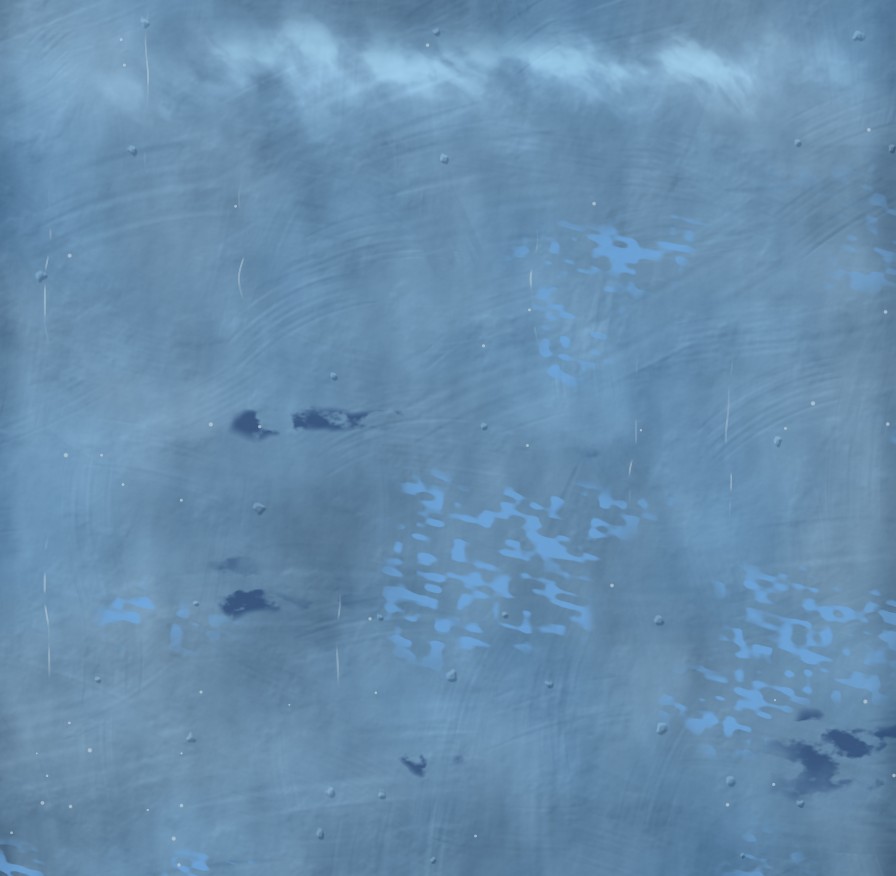
Give the GLSL for this texture, as a Shadertoy shader.

```glsl
// Weathered blue oil paint: brushed relief, a pale band near the top, scuffs and flecks.
#define MID_BLUE    vec3(0.400, 0.545, 0.668)
#define TONE_STEP   vec3(0.145, 0.165, 0.172)
#define FLECK_BLUE  vec3(0.43, 0.66, 0.89)
#define SCUFF_NAVY  vec3(0.17, 0.28, 0.45)
#define PALE_CYAN   vec3(0.62, 0.81, 0.91)
#define CHALK       vec3(0.76, 0.82, 0.86)
#define BAND_Y      0.915
#define BAND_WIDTH  0.042
#define RELIEF      0.62
#define PATCHINESS  0.62
#define LIGHT_STEP  vec2(-0.0016, 0.0026)

float hash(vec2 p) {
    vec3 q = fract(p.xyx * 0.1031);
    q += dot(q, q.yzx + 33.33);
    return fract((q.x + q.y) * q.z);
}

float noise(vec2 p) {
    vec2 i = floor(p), f = fract(p);
    f = f * f * (3.0 - 2.0 * f);
    return mix(mix(hash(i), hash(i + vec2(1, 0)), f.x),
               mix(hash(i + vec2(0, 1)), hash(i + vec2(1, 1)), f.x), f.y);
}

mat2 rotation(float a) {
    return mat2(cos(a), sin(a), -sin(a), cos(a));
}

float fbm(vec2 p) {
    float sum = 0.0, amp = 0.53;
    for (int i = 0; i < 4; i++) {
        sum += amp * noise(p);
        p = rotation(0.6) * p * 2.03 + 7.1;
        amp *= 0.5;
    }
    return sum;
}

// Overlapping curved strokes: x is the bristle relief, y the tone of the paint
vec2 strokes(vec2 p, float scale, float seed) {
    vec2 paint = vec2(0), cell = floor(p * scale);
    for (int k = 0; k < 9; k++) {
        vec2 id = cell + vec2(k % 3 - 1, k / 3 - 1);
        float r = hash(id + seed), s = hash(id + seed + 17.0), t = hash(id + seed + 41.0);
        vec2 d = p * scale - id - vec2(r, s);
        d *= rotation((t < 0.3 ? 1.57 : 0.0) + (s - 0.5) * 1.1);
        d.y += 0.5 * (r - 0.5) * d.x * d.x;
        float bristle = noise(vec2(d.x * 1.4, d.y * 27.0) + 90.0 * t);
        float edge = max(abs(d.x) / 0.75, abs(d.y) / 0.32) + (bristle - 0.5) * 0.4;
        float cover = smoothstep(1.0, 0.72, edge) * (0.4 + 0.6 * s);
        paint = mix(paint, vec2((bristle - 0.5) * (0.3 + r), fract(t * 7.3) - 0.5), cover);
    }
    return paint;
}

// Sparse round grain: offset to its centre in xy, radius in z (zero if absent)
vec3 grain(vec2 p, float scale, float share, float seed) {
    vec2 id = floor(p * scale);
    float r = hash(id + seed);
    vec2 centre = 0.25 + 0.5 * vec2(hash(id + seed + 5.0), hash(id + seed + 9.0));
    return vec3(fract(p * scale) - centre, r < share ? 0.05 + 0.06 * r / share : 0.0) / scale;
}

// Height of the paint surface
float height(vec2 p) {
    float h = 0.75 * strokes(p, 4.5, 3.0).x + 0.4 * strokes(p, 9.0, 61.0).x;
    h += 0.5 * fbm(p * 75.0) + 0.6 * smoothstep(0.55, 0.8, fbm(p * 24.0));
    vec3 bump = grain(p, 15.0, 0.13, 23.0);
    float lumpy = length(bump.xy) + 0.004 * (noise(p * 230.0) - 0.5);
    return h + 1.6 * smoothstep(bump.z, bump.z * 0.3 - 0.0005, lumpy) * step(0.001, bump.z);
}

void mainImage(out vec4 fragColor, in vec2 fragCoord) {
    vec2 p = fragCoord / iResolution.y;
    float x = fragCoord.x / iResolution.x;
    vec2 warp = vec2(fbm(p * 9.0), fbm(p * 9.0 + 31.0)) - 0.5;

    // Broad washes and stroke patches
    float tone = PATCHINESS * (strokes(p, 4.5, 3.0).y * 0.55 + strokes(p, 9.0, 61.0).y * 0.4);
    tone += 1.1 * (fbm(p * 3.0 + warp) - 0.5) + 0.6 * (fbm(p * vec2(30, 13)) - 0.5);
    tone += 0.22 * smoothstep(0.45, 0.0, x) * smoothstep(0.6, 0.2, p.y) - 0.1;
    tone -= 0.4 * smoothstep(0.035, 0.0, min(x, 1.0 - x)) + 0.25 * smoothstep(0.12, 0.0, p.y);

    // Pale band of loose dabs with a soft glow around it
    float dab = fbm(rotation(0.7) * (p + warp * 0.05) * vec2(15, 27));
    float off = (p.y - BAND_Y + warp.y * 0.07) / BAND_WIDTH;
    float band = exp(-off * off) * smoothstep(0.03, 0.3, x) * smoothstep(1.0, 0.78, x);
    float glow = exp(-pow((p.y - BAND_Y) / 0.085, 2.0));
    tone += 0.3 * glow + band * (0.45 + 2.2 * (dab - 0.42));

    // Light from the upper left across the relief
    float lit = height(p) - height(p + LIGHT_STEP);
    tone += RELIEF * clamp(lit, -1.0, 0.9);
    vec3 col = MID_BLUE + TONE_STEP * clamp(tone, -1.7, 1.5);
    col += vec3(0.05, 0.0, -0.045) * (fbm(p * 5.0 + 70.0) - 0.48);
    col = mix(col, PALE_CYAN, 0.55 * band * smoothstep(0.5, 0.7, dab));

    // Dry-brushed bright flecks, denser on the right
    float cluster = noise(p * vec2(8, 10) + warp + 12.0) + 0.12 * smoothstep(0.5, 0.9, x);
    float dry = noise(rotation(0.25) * p * vec2(55, 150)) * 0.6 + noise(p * vec2(90, 40)) * 0.4;
    float fleck = smoothstep(0.7, 0.9, cluster) * smoothstep(0.53, 0.7, dry);
    col = mix(col, FLECK_BLUE, 0.75 * fleck * smoothstep(0.85, 0.72, p.y));

    // Ragged navy scuffs in the middle and lower parts
    float worn = noise(p * vec2(8, 15) + warp * 2.0 + 47.0);
    float scuff = smoothstep(0.76, 0.9, worn) * smoothstep(0.46, 0.62, fbm(p * vec2(32, 48)));
    col = mix(col, SCUFF_NAVY, 0.75 * scuff * smoothstep(0.68, 0.55, p.y));

    // Hairline vertical cracks and chalky specks
    vec2 lane = p * vec2(9, 5);
    float crackX = fract(lane.x) - 0.5 + 0.12 * (noise(p * 22.0) - 0.5);
    float crack = smoothstep(0.016, 0.004, abs(crackX)) * step(0.9, hash(floor(lane) + 83.0));
    crack *= smoothstep(0.5, 0.2, abs(fract(lane.y) - 0.5)) * smoothstep(0.4, 0.7, noise(p * vec2(9, 60)));
    vec3 speck = grain(p, 32.0, 0.03 + 0.25 * smoothstep(0.4, 0.0, length(p)), 7.0);
    float chalk = smoothstep(speck.z, speck.z * 0.4, length(speck.xy)) * step(0.0005, speck.z);
    col = mix(col, CHALK, max(0.5 * crack, 0.7 * chalk));

    fragColor = vec4(clamp(col, 0.0, 1.0), 1.0);
}
```
